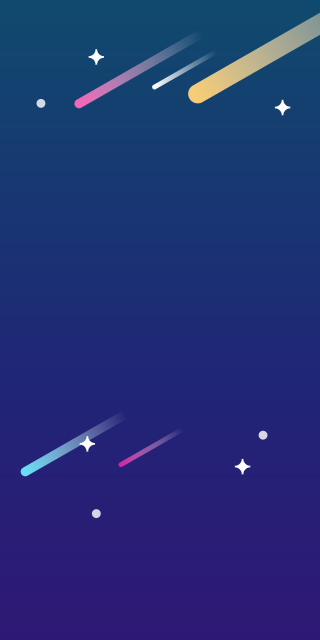
A Shadertoy shader for this background:

```glsl
const vec3 SKY_TOP = vec3(0.060, 0.290, 0.430);
const vec3 SKY_MID = vec3(0.125, 0.145, 0.465);
const vec3 SKY_BOTTOM = vec3(0.185, 0.095, 0.460);
const float MID_HEIGHT = 0.40;

const vec3 WHITE = vec3(1.0);
const vec2 TRAIL_DIR = vec2(0.868, 0.497);

// Meteors: head x, head y, trail length, radius
const int METEOR_COUNT = 5;
const vec4 METEORS[METEOR_COUNT] = vec4[](
    vec4(0.247, 1.676, 0.441, 0.0143),
    vec4(0.483, 1.728, 0.224, 0.0075),
    vec4(0.618, 1.707, 0.877, 0.0300),
    vec4(0.079, 0.526, 0.360, 0.0143),
    vec4(0.378, 0.548, 0.222, 0.0075));
const vec3 METEOR_COLORS[METEOR_COUNT] = vec3[](
    vec3(0.96, 0.40, 0.72),
    vec3(1.00, 1.00, 1.00),
    vec3(0.96, 0.80, 0.47),
    vec3(0.40, 0.87, 0.96),
    vec3(0.82, 0.15, 0.64));

const int SPARKLE_COUNT = 4;
const vec2 SPARKLES[SPARKLE_COUNT] = vec2[](
    vec2(0.301, 1.822), vec2(0.883, 1.664),
    vec2(0.273, 0.613), vec2(0.758, 0.542));
const float SPARKLE_RADIUS = 0.0240;
const float SPARKLE_NOTCH = 0.0215;

const int DOT_COUNT = 3;
const vec2 DOTS[DOT_COUNT] = vec2[](
    vec2(0.128, 1.677), vec2(0.822, 0.640), vec2(0.301, 0.395));
const float DOT_RADIUS = 0.0138;
const float DOT_OPACITY = 0.81;

// Antialiased fill of a signed distance
float coverage(float dist, float pixel) {
    return clamp(0.5 - dist / pixel, 0.0, 1.0);
}

vec3 skyColor(float height) {
    vec3 lower = mix(SKY_BOTTOM, SKY_MID, clamp(height / MID_HEIGHT, 0.0, 1.0));
    return mix(lower, SKY_TOP, clamp((height - MID_HEIGHT) / (1.0 - MID_HEIGHT), 0.0, 1.0));
}

// Four-pointed star: a disc with four circular bites
float sparkleDistance(vec2 p) {
    float bites = SPARKLE_NOTCH - length(abs(p) - SPARKLE_RADIUS);
    return max(bites, length(p) - SPARKLE_RADIUS);
}

// Rounded trail that pales and fades away from its head
vec3 addMeteor(vec3 base, vec2 p, vec4 meteor, vec3 color, float pixel) {
    vec2 q = p - meteor.xy;
    float along = clamp(dot(q, TRAIL_DIR), 0.0, meteor.z);
    float dist = length(q - TRAIL_DIR * along) - meteor.w;
    float fade = along / meteor.z;
    return mix(base, mix(color, WHITE, fade), coverage(dist, pixel) * (1.0 - fade));
}

void mainImage(out vec4 fragColor, in vec2 fragCoord) {
    // Canvas is 1 wide and 2 high
    vec2 p = fragCoord / iResolution.xy * vec2(1.0, 2.0);
    float pixel = 1.0 / iResolution.x;
    vec3 color = skyColor(0.5 * p.y);

    for (int i = 0; i < METEOR_COUNT; i++) {
        color = addMeteor(color, p, METEORS[i], METEOR_COLORS[i], pixel);
    }
    for (int i = 0; i < DOT_COUNT; i++) {
        float dist = length(p - DOTS[i]) - DOT_RADIUS;
        color = mix(color, WHITE, DOT_OPACITY * coverage(dist, pixel));
    }
    for (int i = 0; i < SPARKLE_COUNT; i++) {
        color = mix(color, WHITE, coverage(sparkleDistance(p - SPARKLES[i]), pixel));
    }
    fragColor = vec4(color, 1.0);
}
```
